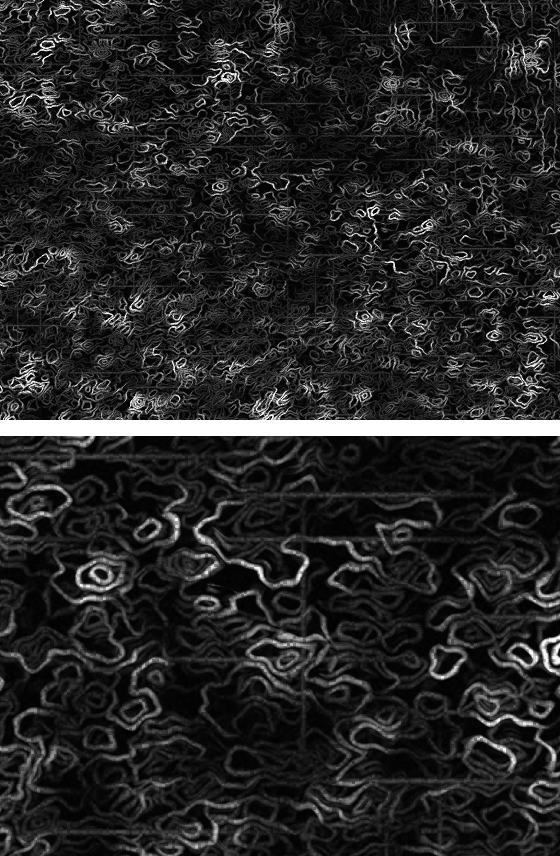
Top: the whole. Bottom: its middle third, enlarged.
Reproduce this texture procedurally as a WebGL 1 fragment shader.

```glsl
precision highp float;
uniform vec2 u_resolution;

#define LINE_WIDTH 0.0038
#define LEVEL_STEP 0.70
#define MAIN_CELLS vec2(33.0, 56.0)
#define DIAGONAL_CELLS vec2(32.0, 56.0)
#define UPRIGHT_CELLS vec2(30.0, 12.0)
#define FAINT_CELLS vec2(40.0, 66.0)
#define WIGGLE 0.0013
#define SWAY 0.0022
#define GAIN 1.4
#define GRAIN_ROWS 384.0
#define BACKGROUND 0.016

float hash(vec2 p) {
  vec3 q = fract(p.xyx * vec3(0.1031, 0.1030, 0.0973));
  q += dot(q, q.yzx + 33.33);
  return fract((q.x + q.y) * q.z);
}

// Cellular noise of signed round bumps: value in x, gradient in yz
vec3 bumps(vec2 p) {
  vec2 cell = floor(p);
  vec3 sum = vec3(0.0);
  for (int j = -1; j <= 1; j++) {
    for (int i = -1; i <= 1; i++) {
      vec2 c = cell + vec2(float(i), float(j));
      vec2 r = p - c - vec2(hash(c + 11.3), hash(c + 47.9));
      float weight = 2.0 * hash(c + 83.1) - 1.0;
      float fall = max(1.0 - dot(r, r), 0.0);
      sum += weight * fall * vec3(fall, -4.0 * r);
    }
  }
  return sum;
}

float patches(vec2 p, float low, float high) {
  return smoothstep(low, high, bumps(p).x);
}

float stroke(float dist) {
  return 1.0 - smoothstep(0.0, LINE_WIDTH, dist);
}

// Thin contour lines, brighter where the field is steep
float contours(vec2 p, float angle, vec2 cells, float seed) {
  float c = cos(angle), s = sin(angle);
  vec2 q = vec2(c * p.x + s * p.y, c * p.y - s * p.x);
  vec3 field = bumps(q * cells + seed);
  float level = field.x / LEVEL_STEP;
  float offset = abs(level - floor(level + 0.5)) * LEVEL_STEP;
  float slope = length(field.yz * cells);
  float steepness = clamp(length(field.yz) * 0.8, 0.0, 1.15);
  return stroke(offset / (slope + 0.5)) * steepness;
}

// Sparse straight segments along x, one possible per row
float straightLines(vec2 p, float rows, float seed) {
  float row = floor(p.y * rows);
  float pick = hash(vec2(row, seed));
  float along = p.x * 3.4 + pick * 9.0;
  float chosen = step(0.72, hash(vec2(floor(along), row + seed)));
  float span = smoothstep(0.0, 0.3, fract(along)) * (1.0 - smoothstep(0.5, 1.0, fract(along)));
  float dist = abs(fract(p.y * rows) - 0.2 - 0.6 * pick) / rows;
  return stroke(dist) * chosen * span;
}

void main() {
  vec2 uv = gl_FragCoord.xy / u_resolution;
  vec2 p = gl_FragCoord.xy / u_resolution.y;

  // Layered sines make the lines ragged
  vec2 bend = sin(p * vec2(91.0, 73.0)) * 1.5;
  vec2 w = p + WIGGLE * sin(p.yx * vec2(331.0, 287.0) + bend);
  w += SWAY * sin(p.yx * vec2(47.0, 61.0) + bend.yx);

  // Regions of differing direction and density
  float lowerLeft = 1.0 - smoothstep(0.3, 0.85, uv.x * 0.6 + uv.y);
  float upperRight = smoothstep(1.2, 1.65, uv.x + uv.y);
  vec2 fromGap = (uv - vec2(0.56, 0.74)) / vec2(0.07, 0.34);
  float gap = exp(-dot(fromGap, fromGap));
  float density = (1.0 - 0.6 * gap) * (1.0 - 0.45 * upperRight);

  // Strength varies gently in wide patches and strongly along each line
  float wide = 0.45 + 0.55 * patches(p * vec2(7.0, 10.0) + 5.0, -0.9, 0.7);
  float local = patches(p * vec2(24.0, 33.0) + 31.0, -0.5, 0.9);
  float strength = GAIN * wide * (0.16 + 0.84 * local);

  // Line layers
  float horizontal = contours(w, 0.0, MAIN_CELLS, 3.0) * density * (1.0 - 0.55 * lowerLeft);
  float diagonal = contours(w, 0.7, DIAGONAL_CELLS, 71.0) * lowerLeft;
  float upright = contours(w, 0.08, UPRIGHT_CELLS, 137.0) * upperRight;
  float faint = contours(w, 0.15, FAINT_CELLS, 211.0) * density;
  float bright = max(horizontal, max(diagonal, upright)) * strength;
  bright /= 1.0 + 0.3 * bright;
  float straight = max(straightLines(p, 30.0, 7.0) * 0.22,
                       straightLines(p.yx, 17.0, 29.0) * 0.17);
  float light = max(max(bright, faint * 0.21 * wide), straight);

  // Fine grain breaks up the line brightness
  float grain = hash(floor(p * GRAIN_ROWS));
  light *= 0.7 + 0.55 * grain;
  light += BACKGROUND * (0.5 + grain);
  gl_FragColor = vec4(vec3(min(light, 0.97)), 1.0);
}
```
